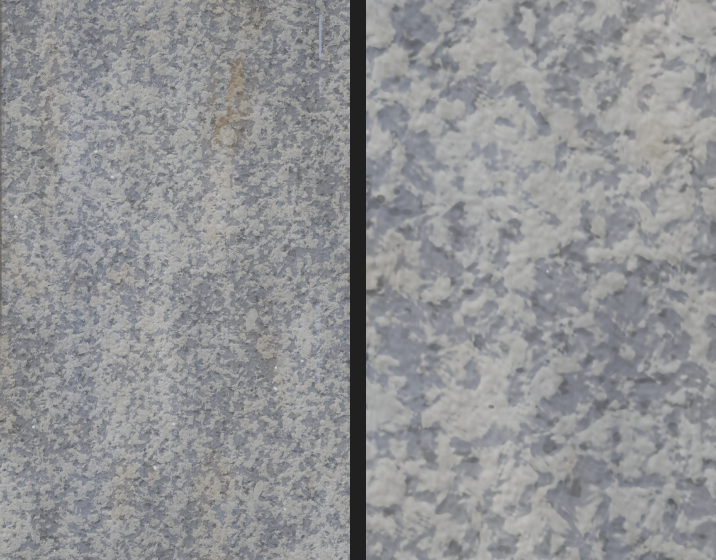
Left: the whole. Right: its middle third, enlarged.
Reproduce this texture procedurally as a WebGL 2 fragment shader.

```glsl
#version 300 es
precision highp float;

uniform vec2 u_resolution;
out vec4 fragColor;

float hash(vec2 p) {
    vec3 q = fract(p.xyx * 0.1031);
    q += dot(q, q.yzx + 33.33);
    return fract((q.x + q.y) * q.z);
}

float noise(vec2 p) {
    vec2 cell = floor(p), f = fract(p);
    f = f * f * (3.0 - 2.0 * f);
    float low = mix(hash(cell), hash(cell + vec2(1, 0)), f.x);
    float high = mix(hash(cell + vec2(0, 1)), hash(cell + vec2(1, 1)), f.x);
    return mix(low, high, f.y);
}

float fbm(vec2 p, int octaves) {
    float sum = 0.0, weight = 0.5, total = 0.0;
    for (int i = 0; i < octaves; i++) {
        sum += weight * noise(p);
        total += weight;
        weight *= 0.6;
        p = mat2(1.6, 1.2, -1.2, 1.6) * p + 19.7;
    }
    return sum / total;
}

// Soft bump centred on c with radii r
float bump(vec2 p, vec2 c, vec2 r) {
    vec2 q = (p - c) / r;
    return exp(-dot(q, q));
}

// Height of the flaking skin
float flakeHeight(vec2 p, float scale) {
    vec2 warp = vec2(noise(p * 60.0 + 3.0), noise(p * 60.0 + 71.0)) - 0.5;
    return fbm(p * scale + warp * 0.7 + 40.0, 3);
}

// Sparse ragged dots, one candidate per grid cell
float specks(vec2 p, float scale, float density, float radius) {
    vec2 cell = floor(p * scale);
    vec2 centre = 0.25 + 0.5 * vec2(hash(cell + 5.3), hash(cell + 91.7));
    float size = radius * (0.5 + hash(cell + 47.1));
    float dist = length(fract(p * scale) - centre) + 0.08 * (noise(p * scale * 9.0) - 0.5);
    return step(hash(cell + 13.9), density) * (1.0 - smoothstep(size * 0.3, size, dist));
}

// Slanted oval patches scattered over the box from low to high
float ovalPatches(vec2 p, vec2 low, vec2 high) {
    float mask = 0.0;
    for (int i = 0; i < 7; i++) {
        vec2 id = vec2(float(i), 7.0);
        vec2 q = p - mix(low, high, vec2(hash(id), hash(id + 31.0)));
        q.x -= q.y * 0.3;
        float r = mix(0.005, 0.010, hash(id + 63.0));
        float d = length(q / vec2(r, 2.1 * r)) + 0.3 * (noise(p * 110.0) - 0.5);
        mask = max(mask, (1.0 - smoothstep(0.85, 1.1, d)) * mix(0.4, 0.95, hash(id + 17.0)));
    }
    return mask;
}

// Thin vertical scratch, broken along its length
float scratch(vec2 p, float x, float from, float to) {
    float across = 1.0 - smoothstep(0.001, 0.0035, abs(p.x - x));
    float along = smoothstep(from - 0.02, from, p.y) * (1.0 - smoothstep(to, to + 0.02, p.y));
    return across * along * smoothstep(0.2, 0.6, noise(p * vec2(30.0, 45.0)));
}

void main() {
    vec2 p = gl_FragCoord.xy / u_resolution.y;

    // Broad vertical weathering
    float weather = fbm(p * vec2(11.0, 2.5) + 8.0, 3) - 0.5;
    float blotches = fbm(p * vec2(24.0, 15.0) + 50.0, 3) - 0.5;
    float blueBand = bump(p, vec2(0.15, 0.5), vec2(0.05, 0.45));
    float glow = bump(p, vec2(0.35, 0.48), vec2(0.2, 0.28));
    float ends = smoothstep(0.22, 0.0, p.y) + smoothstep(0.75, 1.0, p.y);
    float tone = 0.10 * weather + 0.07 * blotches + 0.02 * glow - 0.02 * ends;

    // Pale flakes over a blue-grey bed
    float height = flakeHeight(p, 118.0);
    float level = 0.485 - 0.20 * weather - 0.18 * blotches + 0.04 * blueBand - 0.02 * glow;
    float flake = smoothstep(-0.11, 0.11, height - level);
    vec3 bed = mix(vec3(0.520, 0.525, 0.540), vec3(0.515, 0.530, 0.565), noise(p * 14.0));
    vec3 skin = mix(vec3(0.640, 0.636, 0.624), vec3(0.635, 0.638, 0.640), noise(p * 19.0 + 4.0));
    vec3 colour = mix(bed, skin, flake) + tone;

    // Relief, brush marks and grain
    float relief = height - flakeHeight(p + vec2(-0.001, 0.0025), 118.0);
    float brushed = noise(p * vec2(230.0, 14.0)) - 0.5;
    float grain = noise(p * 330.0) - 0.5;
    colour += clamp(relief * 0.16, -0.06, 0.04) + 0.025 * brushed + 0.055 * grain;
    float crevice = smoothstep(0.58, 0.80, fbm(p * vec2(120.0, 150.0) + 200.0, 2));
    colour -= vec3(0.088, 0.090, 0.100) * crevice * (1.0 - 0.6 * flake);
    colour += blueBand * vec3(-0.016, -0.008, 0.010);

    // Brown stains and slanted rust
    float leftStain = bump(p, vec2(0.09, 0.78), vec2(0.02, 0.16));
    float stain = 0.6 * leftStain + 0.7 * smoothstep(0.58, 0.75, fbm(p * vec2(13.0, 8.0) + 120.0, 3));
    colour += stain * vec3(0.010, -0.006, -0.032);
    vec2 q = p - vec2(0.41, 0.82);
    q.x -= q.y * 0.18;
    float rust = smoothstep(0.42, 0.72, fbm(q * vec2(75.0, 22.0) + 33.0, 3));
    rust *= bump(q, vec2(0.0), vec2(0.033, 0.085)) * mix(1.0, 0.6, flake);
    colour = mix(colour, vec3(0.54, 0.44, 0.30) + 0.08 * grain, 0.75 * rust);

    // Patches, scratches, pits and bright chips
    colour = mix(colour, vec3(0.655, 0.655, 0.645) + 0.04 * grain,
                 ovalPatches(p, vec2(0.34, 0.08), vec2(0.53, 0.44)));
    float scratches = scratch(p, 0.572, 0.85, 1.0) + 0.45 * scratch(p, 0.569, 0.30, 0.45);
    colour = mix(colour, vec3(0.64, 0.69, 0.78), 0.75 * scratches);
    colour = mix(colour, vec3(0.34, 0.33, 0.33), 0.6 * specks(p, 34.0, 0.06, 0.10));
    colour = mix(colour, vec3(0.83, 0.84, 0.87), 0.8 * specks(p + 3.0, 27.0, 0.03, 0.08));

    // Worn left edge
    float edge = (1.0 - smoothstep(0.001, 0.005, p.x)) * smoothstep(0.35, 0.45, p.y);
    colour = mix(colour, vec3(0.36, 0.34, 0.32), 0.6 * edge);

    fragColor = vec4(clamp(colour, 0.0, 1.0), 1.0);
}
```
